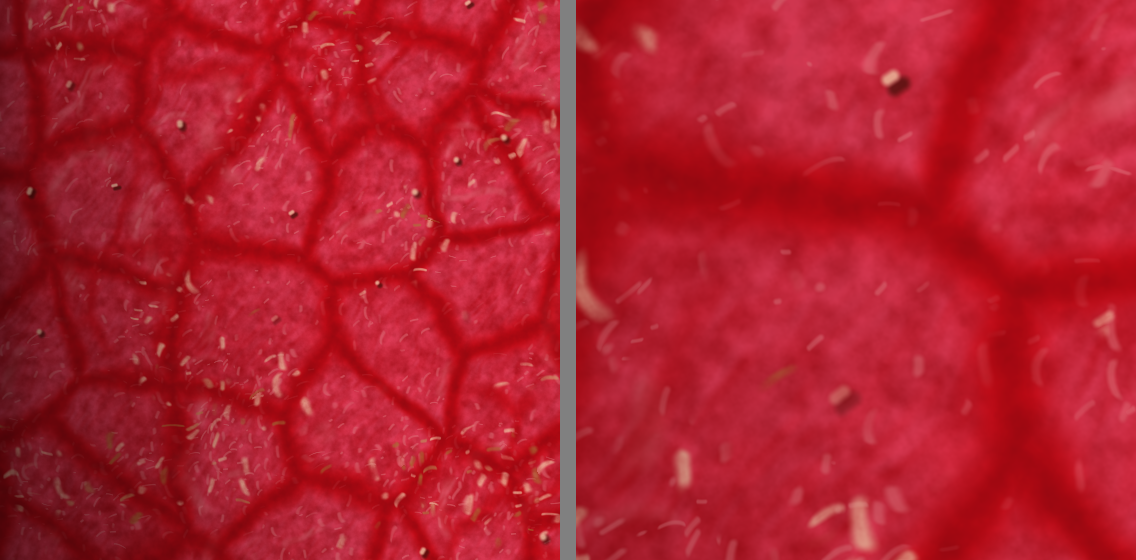
Left: the whole. Right: its middle third, enlarged.
Give the GLSL for this texture, as a Shadertoy shader.

```glsl
// Moist crimson skin: rounded plates parted by soft, deep red grooves.
// Plates are warped Voronoi cells; layered noise gives the mottling, and
// scattered bent capsules give the pale flecks, sheen and pores.

const vec2  PLATES       = vec2(5.1, 4.4);   // plates across the canvas
const float GROOVE_CORE  = 0.005;
const float GROOVE_EDGE  = 0.032;
const float STREAK_ANGLE = 0.95;             // mean direction of flecks
const vec3  SKIN         = vec3(0.765, 0.175, 0.260);
const vec3  GROOVE       = vec3(0.700, 0.035, 0.075);
const vec3  SHEEN        = vec3(0.850, 0.440, 0.470);
const vec3  CREAM        = vec3(0.900, 0.700, 0.590);
const vec3  OCHRE        = vec3(0.640, 0.400, 0.190);
const vec3  PORE         = vec3(0.280, 0.060, 0.040);

vec2 hash2(vec2 p) {
    vec3 q = fract(p.xyx * vec3(0.1031, 0.1030, 0.0973));
    q += dot(q, q.yzx + 33.33);
    return fract((q.xx + q.yz) * q.zy);
}

float noise(vec2 p) {
    vec2 i = floor(p), f = fract(p);
    f = f * f * (3.0 - 2.0 * f);
    float low  = mix(hash2(i).x, hash2(i + vec2(1, 0)).x, f.x);
    float high = mix(hash2(i + vec2(0, 1)).x, hash2(i + vec2(1, 1)).x, f.x);
    return mix(low, high, f.y);
}

float fbm(vec2 p) {
    float sum = 0.0, amp = 0.5;
    for (int i = 0; i < 4; i++) {
        sum += amp * noise(p);
        p = mat2(1.6, 1.2, -1.2, 1.6) * p + 7.3;
        amp *= 0.5;
    }
    return sum / 0.9375;
}

vec2 rotate(vec2 p, float a) {
    return vec2(cos(a) * p.x + sin(a) * p.y, cos(a) * p.y - sin(a) * p.x);
}

// Distance to the nearest plate border (x) and a random value per plate (y)
vec2 plates(vec2 p) {
    vec2 cell = floor(p), nearest = vec2(0), id = vec2(0);
    float best = 9.0;
    for (int y = -1; y <= 1; y++)
    for (int x = -1; x <= 1; x++) {
        vec2 g = cell + vec2(x, y);
        vec2 r = g + 0.1 + 0.8 * hash2(g + 40.0) - p;
        if (dot(r, r) < best) { best = dot(r, r); nearest = r; id = g; }
    }
    float border = 9.0;
    for (int y = -2; y <= 2; y++)
    for (int x = -2; x <= 2; x++) {
        vec2 g = id + vec2(x, y);
        vec2 r = g + 0.1 + 0.8 * hash2(g + 40.0) - p;
        vec2 side = r - nearest;
        if (dot(side, side) > 0.0001)
            border = min(border, dot(0.5 * (r + nearest), normalize(side)));
    }
    return vec2(border, hash2(id + 91.0).y);
}

// Scattered bent strokes: coverage (x) and a random tint (y)
vec2 flecks(vec2 p, float count, float reach, float width, float density, float seed) {
    p *= count;
    vec2 cell = floor(p), result = vec2(0);
    for (int y = -1; y <= 1; y++)
    for (int x = -1; x <= 1; x++) {
        vec2 g = cell + vec2(x, y);
        vec2 a = hash2(g + seed), b = hash2(g + seed + 57.0);
        vec2 q = rotate(p - g - a, STREAK_ANGLE + 2.2 * (b.x - 0.5));
        q.y += (b.y - 0.5) * q.x * q.x;
        q.x -= clamp(q.x, -reach * b.y, reach * b.y);
        float radius = width * (0.5 + b.x);
        float cover = 1.0 - smoothstep(0.15 * radius, radius, length(q));
        cover *= smoothstep(0.0, 0.12, density - fract(a.x * 7.0 + b.y * 3.0));
        if (cover > result.x) result = vec2(cover, fract(a.y * 5.0 + b.x));
    }
    return result;
}

void mainImage(out vec4 fragColor, in vec2 fragCoord) {
    vec2 uv = fragCoord / iResolution.xy;
    vec2 warp = vec2(fbm(uv * 6.0), fbm(uv * 6.0 + 31.0)) - 0.5;
    vec2 p = uv + 0.075 * warp;

    // Main grooves, plus finer creases that fade in and out
    vec2 plate = plates(rotate(p, 0.12) * PLATES);
    float border = plate.x / PLATES.x;
    float widen = 0.65 + 0.8 * noise(uv * 7.0 + 12.0);
    float raised = smoothstep(GROOVE_CORE, GROOVE_EDGE * widen, border);
    float creaseLine = plates(rotate(p, -0.35) * vec2(9.0, 5.0) + 17.0).x / 9.0;
    float crease = 1.0 - smoothstep(0.001, 0.016, creaseLine);
    crease *= smoothstep(0.5, 0.68, noise(uv * 4.5 + 3.0));
    raised *= 1.0 - 0.75 * crease;

    // Mottled skin with short fibres along the streak direction
    float mottle = fbm(uv * 65.0);
    float fibre = noise(rotate(p, STREAK_ANGLE) * vec2(45.0, 150.0));
    float tone = 0.45 + 0.55 * fbm(uv * 8.0 + 5.0) + 0.12 * (plate.y - 0.5);
    tone += 0.75 * (mottle - 0.5) + 0.35 * (fibre - 0.5);
    vec3 color = mix(GROOVE, SKIN, clamp(raised * tone * 1.15, 0.0, 1.2));
    color *= 0.90 + 0.10 * smoothstep(0.0, 0.015, border);
    color *= 1.0 + 0.22 * (mottle - 0.5);

    // Pale sheen and fleck clusters
    float patchy = smoothstep(0.46, 0.72, fbm(uv * 6.5 + 63.0));
    float lit = 0.25 + 0.75 * raised;
    vec2 veil = flecks(p, 13.0, 0.7, 0.20, 0.30, 11.0);
    vec2 fine = flecks(p, 62.0, 0.55, 0.24, 0.20 + 0.45 * patchy, 23.0);
    vec2 bold = flecks(p, 34.0, 0.45, 0.24, 0.02 + 0.60 * patchy, 37.0);
    color = mix(color, SHEEN, 0.28 * veil.x * lit * (0.5 + fibre));
    color = mix(color, SHEEN, 0.48 * fine.x * lit);
    vec3 boldTint = mix(OCHRE, CREAM, smoothstep(0.15, 0.55, bold.y));
    color = mix(color, boldTint, 0.75 * bold.x * (0.35 + 0.85 * mottle));

    // Rare pores, each with a glint at its upper left
    float pore = flecks(uv, 9.0, 0.04, 0.075, 0.22, 71.0).x;
    float glint = flecks(uv + vec2(0.005, -0.005), 9.0, 0.03, 0.06, 0.22, 71.0).x;
    color = mix(color, PORE, 0.75 * pore);
    color = mix(color, CREAM, 0.85 * glint);

    // Light falls off towards the left and the lower left
    float slope = uv.x + 0.28 * (uv.y - 0.5) + 0.16 * (fbm(uv * 3.0) - 0.5);
    float light = mix(0.58, 1.03, smoothstep(-0.12, 0.62, slope));
    light *= 0.82 + 0.18 * smoothstep(-0.02, 0.10, uv.x);
    fragColor = vec4(clamp(color * light, 0.0, 1.0), 1.0);
}
```
